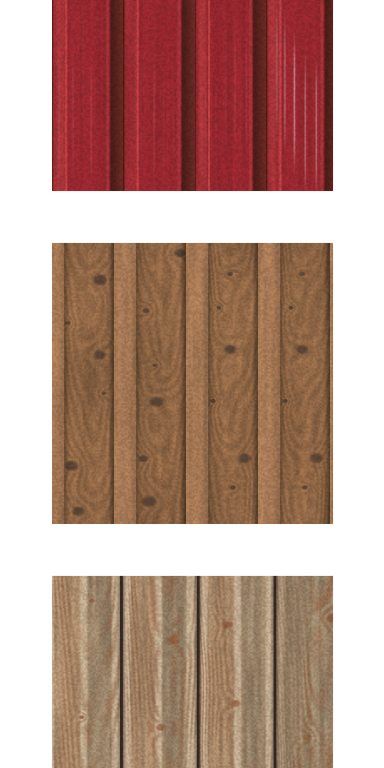
A Shadertoy shader for this texture:

```glsl
// Three square cladding samples stacked on white: red ribbed metal, brown
// board-and-batten and pale grooved planks. Each is built from repeated profile
// bands, with hashed noise for grain, knots, scratches and speckle.

const float LEFT = 0.1354, SIZE = 0.732;     // sample edge and side, canvas width = 1
const float FIRST_TOP = -0.2344, PITCH = 0.867;

float hash(vec2 p) {
    vec3 q = fract(vec3(p.xyx) * 0.1031);
    q += dot(q, q.yzx + 33.33);
    return fract((q.x + q.y) * q.z);
}

float noise(vec2 p) {
    vec2 i = floor(p), f = fract(p);
    f = f * f * (3.0 - 2.0 * f);
    vec2 e = vec2(0, 1);
    return mix(mix(hash(i), hash(i + e.yx), f.x),
               mix(hash(i + e.xy), hash(i + e.yy), f.x), f.y);
}

// Soft-edged interval: 1 between a and b.
float band(float x, float a, float b, float w) {
    return smoothstep(a - w, a + w, x) - smoothstep(b - w, b + w, x);
}

// One knot per cell down a plank: x = knot mask, y = push on the nearby grain.
vec2 knots(vec2 p, vec2 span, float seed, float rows) {
    vec2 result = vec2(0);
    float cell = floor(p.y * rows);
    for (float k = -1.0; k <= 1.0; k++) {
        vec2 key = vec2(cell + k + 20.0, seed);
        vec2 centre = vec2(mix(span.x, span.y, hash(key)),
                           (cell + k + 0.2 + 0.6 * hash(key + 7.3)) / rows);
        float radius = mix(0.007, 0.022, hash(key + 15.7));
        vec2 d = (p - centre) / (radius * vec2(1.1, 0.85));
        float r2 = dot(d, d);
        result.x = max(result.x, 1.0 - smoothstep(0.2, 1.7, r2));
        result.y += 1.6 * exp(-0.12 * r2);
    }
    return result;
}

// Growth rings: parabolic arches about the plank centre, 0..1.
float grain(float t, float v, float centre, float seed, float bend) {
    float warp = 1.8 * noise(vec2(t * 4.0 + seed * 9.0, v * 5.0));
    float rings = 24.0 * (t - centre) * (t - centre) + v * 7.0 + warp + bend;
    return 0.5 + 0.5 * cos(6.2832 * rings);
}

// Long vertical fibres.
float fibres(vec2 p, float across, float seed) {
    return noise(vec2(p.x * across + seed * 17.0, p.y * 5.0));
}

vec3 redMetal(vec2 p, float w) {
    const vec3 FACE = vec3(0.59, 0.15, 0.18), SHEEN = vec3(0.72, 0.25, 0.26);
    const vec3 RIB = vec3(0.34, 0.13, 0.11), SCRATCH = vec3(0.78, 0.60, 0.64);
    float s = p.x / 0.254, t = fract(s), id = floor(s);
    w /= 0.254;
    float streak = noise(vec2(p.x * 85.0, p.y * 1.5));
    vec3 col = FACE * (0.93 + 0.12 * streak);
    col = mix(col, SHEEN, band(t, 0.02, 0.19, 0.03) * (0.15 + 0.5 * streak));
    col = mix(col, SHEEN * 1.08, 0.75 * band(t, 0.185, 0.215, w));
    col = mix(col, SHEEN, 0.4 * band(t, 0.76, 0.80, w));
    // The last sheet is the most worn.
    float wear = mix(0.12, 0.75, step(2.5, id));
    for (float k = 0.0; k < 5.0; k++) {
        float x = 0.09 + 0.14 * k + 0.06 * hash(vec2(k, id));
        float top = 0.35 + 0.25 * hash(vec2(k + 9.0, id));
        float run = band(p.y, top, top + 0.38, 0.09);
        col = mix(col, SCRATCH, wear * run * band(t, x, x + 0.025, w) * (0.3 + 0.7 * streak));
    }
    float rib = band(t, 0.814, 1.1, w + 0.01) + 1.0 - smoothstep(0.0, 0.03, t);
    vec3 ribColour = RIB * (0.85 + 0.35 * smoothstep(0.82, 1.0, t));
    return mix(col, ribColour, clamp(rib, 0.0, 1.0));
}

vec3 brownBoards(vec2 p, float w) {
    const vec3 BOARD = vec3(0.56, 0.40, 0.27), BATTEN = vec3(0.65, 0.47, 0.33);
    const vec3 KNOT = vec3(0.30, 0.23, 0.19);
    float s = (p.x - 0.2206) / 0.2562 + 1.0, t = fract(s), id = floor(s);
    float seed = min(id, 2.0) + 3.0;         // the last boards share one pattern
    w /= 0.2562;
    vec2 knot = knots(vec2(t * 0.2562, p.y), vec2(0.09, 0.24), seed, 6.0);
    float batten = 1.0 - smoothstep(0.31 - w, 0.31 + w, t);
    float ring = grain(t, p.y, 0.66, seed, knot.y);
    vec3 board = BOARD * (0.92 + 0.12 * ring + 0.12 * (fibres(p, 60.0, seed) - 0.5));
    board *= 0.94 + 0.14 * noise(p * vec2(7.0, 4.0) + seed);
    board = mix(board, KNOT, 0.8 * knot.x);
    board *= 1.0 - 0.36 * exp(-(t - 0.31) * 26.0);
    board *= 1.0 - 0.40 * smoothstep(0.90, 1.0, t);
    vec3 strip = BATTEN * (0.93 + 0.13 * fibres(p, 75.0, id));
    strip *= 1.0 - 0.12 * smoothstep(0.18, 0.31, t);
    return mix(board, strip, batten);
}

vec3 palePlanks(vec2 p, float w) {
    const vec3 TAN = vec3(0.66, 0.54, 0.42), GREY = vec3(0.59, 0.51, 0.41);
    const vec3 CREAM = vec3(0.79, 0.71, 0.60), RUST = vec3(0.54, 0.34, 0.22);
    const vec3 GAP = vec3(0.20, 0.15, 0.13);
    float s = (p.x - 0.247) / 0.273 + 1.0, t = fract(s), id = floor(s);
    w /= 0.273;
    float last = step(2.5, id), shift = 0.06 * (hash(vec2(id, 4.0)) - 0.3);
    vec2 knot = knots(vec2(t * 0.273, p.y), vec2(0.10, 0.24), id + 11.0, 3.0);
    float ring = grain(t, p.y * 0.6, 0.62, id + 6.0, knot.y);
    vec3 col = mix(TAN, GREY, max(last, smoothstep(0.45, 0.55, t)));
    col *= 0.89 + 0.22 * fibres(p, 80.0, id);
    float sapwood = band(t, 0.03, 0.12, 0.02) + band(t, 0.45 + shift, 0.54 + shift, 0.02)
                  + band(t, 0.86 + shift, 1.0, 0.02);
    col = mix(col, CREAM, sapwood * mix(0.85, 0.35, last));
    float rust = smoothstep(0.52, 0.8, noise(vec2(t * 7.0 + id * 5.0, p.y * 2.5)));
    col = mix(col, RUST, (0.12 + 0.33 * rust + 0.15 * last) * (1.0 - ring));
    col = mix(col, RUST, 0.75 * knot.x);
    float fromGap = min(t, 1.0 - t);
    col *= 1.0 - 0.25 * (1.0 - smoothstep(0.02, 0.07, fromGap));
    return mix(GAP, col, smoothstep(0.018 - w, 0.018 + w, fromGap));
}

void mainImage(out vec4 fragColor, in vec2 fragCoord) {
    vec2 uv = fragCoord / iResolution.xy;
    vec2 canvas = vec2(uv.x, 2.0 - 2.0 * uv.y);     // y runs downwards
    float row = floor((canvas.y - FIRST_TOP + 0.06) / PITCH);
    vec2 p = (canvas - vec2(LEFT, FIRST_TOP + PITCH * row)) / SIZE;
    float w = 0.6 / (SIZE * iResolution.x);

    vec3 col = row < 0.5 ? redMetal(p, w) : row < 1.5 ? brownBoards(p, w) : palePlanks(p, w);
    col *= 0.91 + 0.18 * noise(canvas * 230.0);      // fine surface speckle

    float inside = band(p.x, 0.0, 1.0, w) * band(p.y, 0.0, 1.0, w);
    fragColor = vec4(mix(vec3(1), col, inside), 1.0);
}
```
